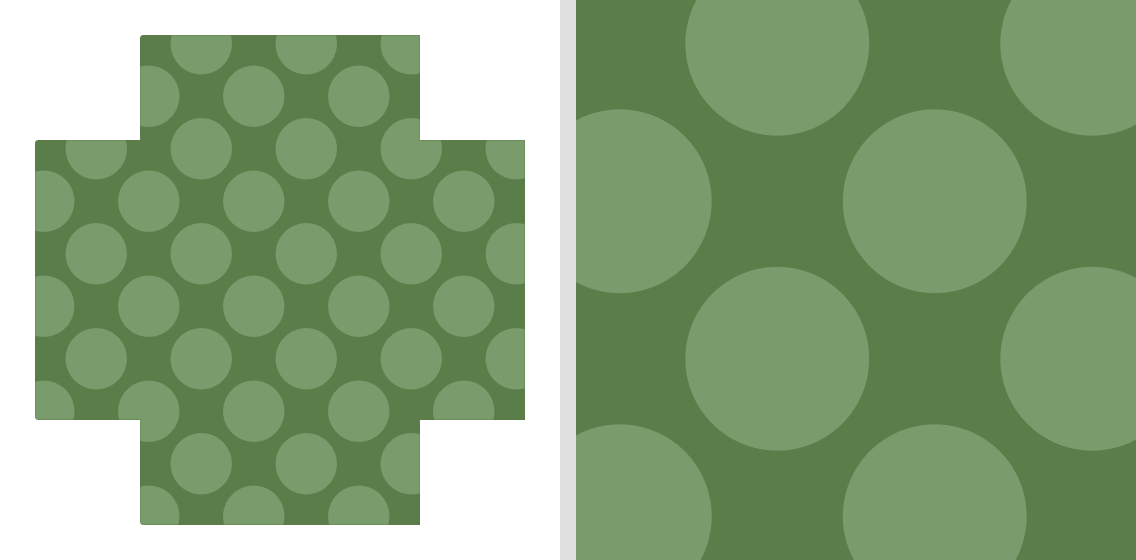
Left, the full canvas; right, a detail of the centre.
A three.js fragment shader for this pattern:

```glsl
// A stepped green cross on white, filled with staggered pale polka dots.
// The cross is the union of two bars; the dots are two interleaved square
// lattices, all drawn from signed distances in canvas units.

varying vec2 vUv;

const vec3 WHITE = vec3(1.0);
const vec3 LEAF = vec3(0.353, 0.49, 0.29);
const vec3 SAGE = vec3(0.478, 0.61, 0.424);

// Signed distance to a centred bar whose left corners are slightly rounded.
float barDistance(vec2 p, vec2 halfSize) {
  float radius = p.x < 0.0 ? 0.006 : 0.0;
  vec2 d = abs(p) - halfSize + radius;
  return length(max(d, 0.0)) + min(max(d.x, d.y), 0.0) - radius;
}

// Signed distance to the nearest dot of one square lattice.
float dotDistance(vec2 p, vec2 origin) {
  vec2 cell = fract((p - origin) / 0.1875 + 0.5) - 0.5;
  return length(cell) * 0.1875 - 0.0547;
}

// Coverage of the inside of a shape, smoothed over one pixel.
float coverage(float distance, float pixel) {
  return clamp(0.5 - distance / pixel, 0.0, 1.0);
}

void main() {
  float pixel = max(fwidth(vUv.x), 0.00001);

  // Second lattice is shifted by half a pitch both ways.
  float dots = min(dotDistance(vUv, vec2(0.078125)),
                   dotDistance(vUv, vec2(0.171875)));

  // Wide and tall bars; the white margin wraps across the canvas edges.
  vec2 centred = vUv - 0.5;
  float plus = min(barDistance(centred, vec2(0.4375, 0.25)),
                   barDistance(centred, vec2(0.25, 0.4375)));

  vec3 fabric = mix(LEAF, SAGE, coverage(dots, pixel));

  // Faint dark hairline where the dots are cut off.
  float inner = coverage(plus + 0.0014, pixel);
  fabric = mix(mix(fabric, LEAF, 0.5), fabric, inner);

  gl_FragColor = vec4(mix(WHITE, fabric, coverage(plus, pixel)), 1.0);
}
```
